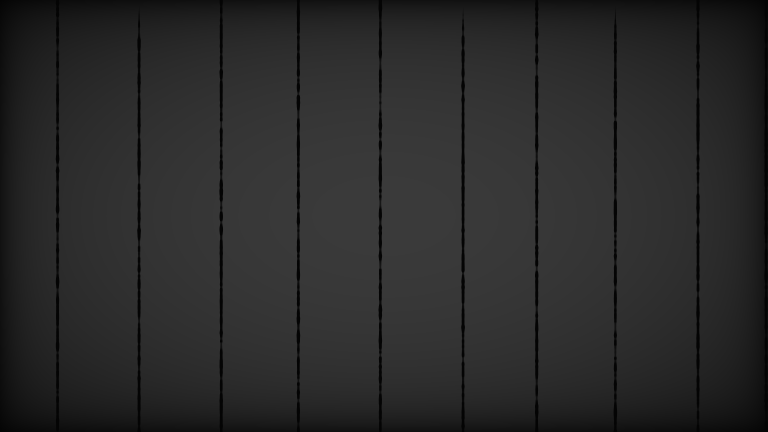
This background is drawn by a Shadertoy shader. Its source:

```glsl
#define SEAMS 10
#define FIRST_SEAM 0.0742
#define SPACING 0.1043
#define LAST_X 0.9975
#define HALF_WIDTH 0.0019
#define BEAD_LENGTH 0.0085
#define TIP_GAP 0.011
#define CENTER_GRAY 0.228
#define FALLOFF 0.072
#define EDGE_SIZE 0.022
#define EDGE_SHADE 0.58
#define SEAM_GRAY 0.015

float hash(vec2 p) {
    return fract(sin(dot(p, vec2(12.9898, 78.233))) * 43758.5453);
}

// Value noise along one seam
float seamNoise(float y, float seed) {
    float cell = floor(y);
    float t = smoothstep(0.0, 1.0, fract(y));
    return mix(hash(vec2(cell, seed)), hash(vec2(cell + 1.0, seed)), t);
}

// Uneven plank widths from a few slow and fast waves
float seamCenter(float k) {
    float sway = 0.0046 * sin(0.483 * k)
               + 0.0033 * cos(2.0944 * (k - 2.0))
               + 0.0034 * cos(1.5708 * (k - 0.5)) * (1.0 - k / 8.0);
    return min(FIRST_SEAM + SPACING * k + sway, LAST_X);
}

// Coverage of a beaded, worn seam; some stop short of the top in a point
float seam(vec2 p, float k, float top, float pixel) {
    float y = p.y / BEAD_LENGTH;
    float bead = seamNoise(y, k + 1.0);
    float grain = seamNoise(y * 2.3, k + 31.0);
    float halfWidth = HALF_WIDTH * (0.55 + 0.45 * bead + 0.3 * grain);

    float pointed = 1.0 - step(0.5, abs(mod(k * k, 6.0) - 1.0));
    float taper = smoothstep(TIP_GAP * 0.5, TIP_GAP * 4.0, top - p.y);
    halfWidth *= mix(1.0, taper, pointed);

    // Box-filtered edges keep thin parts soft instead of broken
    float d = abs(p.x - seamCenter(k));
    float cover = clamp((min(d + 0.5 * pixel, halfWidth)
                       - max(d - 0.5 * pixel, -halfWidth)) / pixel, 0.0, 1.0);
    float wear = mix(0.65, 1.0, smoothstep(0.1, 0.45, 0.6 * bead + 0.4 * grain));
    return cover * wear;
}

void mainImage(out vec4 fragColor, in vec2 fragCoord) {
    float pixel = 1.0 / iResolution.x;
    vec2 p = fragCoord * pixel;
    vec2 size = iResolution.xy * pixel;

    // Elliptical glow with a dark rim
    vec2 c = 2.0 * p / size - 1.0;
    float gray = CENTER_GRAY - FALLOFF * dot(c, c);
    vec2 rim = 1.0 - EDGE_SHADE * exp(-min(p, size - p) / EDGE_SIZE);
    gray *= rim.x * rim.y;

    // Seams
    float ink = 0.0;
    for (int i = 0; i < SEAMS; i++) {
        ink = max(ink, seam(p, float(i), size.y, pixel));
    }
    gray = mix(gray, min(gray, SEAM_GRAY), ink);

    fragColor = vec4(vec3(gray), 1.0);
}
```
